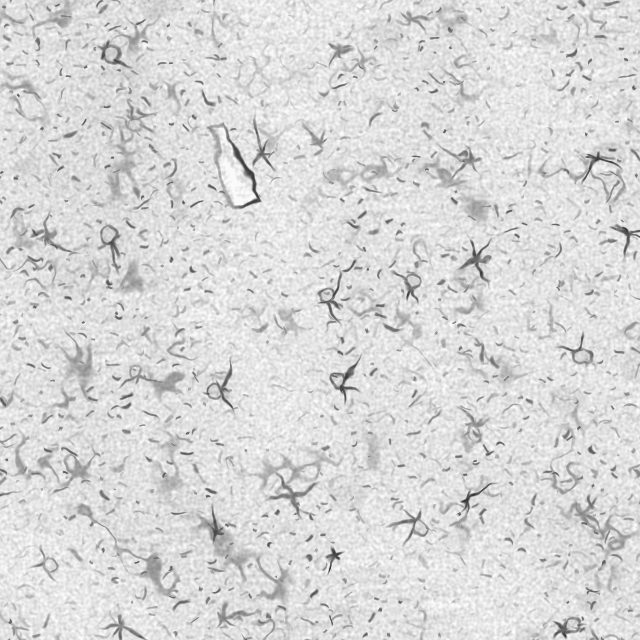
This texture is drawn by a Shadertoy shader. Its source:

```glsl
// Grey stained tissue: star-shaped cells, curled fibres, rings and one vessel on a grainy pale ground.
#define PAPER 0.893
#define INK 0.19
#define GRAIN 0.16
#define STREAK 0.10
#define SOFT 0.0019
#define STAR_GRID 7.0
#define FIBRE_GRID 23.0
#define SPECK_GRID 43.0
#define DISC_GRID 4.0
#define TAU 6.2831853

vec4 hash4(vec2 p) {
    vec4 q = fract(p.xyxy * vec4(0.1031, 0.1030, 0.0973, 0.1099));
    q += dot(q, q.wzxy + 33.33);
    return fract((q.xxyz + q.yzzw) * q.zywx);
}

float corner(vec2 cell, vec2 offset) {
    return dot(hash4(cell).xy * 2.0 - 1.0, offset);
}

// Gradient noise, centred on zero
float noise(vec2 p) {
    vec2 c = floor(p), f = p - c, u = f * f * f * (f * (f * 6.0 - 15.0) + 10.0);
    vec2 e = vec2(1.0, 0.0);
    return mix(mix(corner(c, f), corner(c + e, f - e), u.x),
               mix(corner(c + e.yx, f - e.yx), corner(c + 1.0, f - 1.0), u.x), u.y);
}

vec2 turn(vec2 p, float a) {
    float c = cos(a), s = sin(a);
    return vec2(c * p.x + s * p.y, c * p.y - s * p.x);
}

// Soft line: 1 at distance zero, 0 beyond the width
float line(float d, float width) {
    return 1.0 - smoothstep(width * 0.3, width + SOFT, d);
}

// Tapered arm that starts at the origin and bends away from the x axis
float arm(vec2 q, float len, float width, float bend) {
    float t = q.x / len;
    float d = abs(q.y - bend * len * t * t);
    float ends = smoothstep(-0.06, 0.06, t) * (1.0 - smoothstep(0.55, 1.0, t));
    return line(d, width * (1.0 - 0.7 * clamp(t, 0.0, 1.0))) * ends;
}

// Scattered short curved fibres, mostly faint
float fibres(vec2 p, float grid, float width) {
    float ink = 0.0;
    vec2 home = floor(p * grid);
    for (int k = 0; k < 9; k++) {
        vec2 cell = home + vec2(k % 3 - 1, k / 3 - 1);
        vec4 r = hash4(cell + grid), s = hash4(cell + grid + 71.0);
        vec2 q = turn(p - (cell + r.xy) / grid, (r.z - 0.5) * TAU * 0.5 * mix(0.4, 1.0, s.x));
        float len = mix(0.12, 0.45, s.y) / grid;
        float t = q.x / len;
        float d = abs(q.y - (s.z - 0.5) * len * t * t);
        float mark = line(d, width * mix(0.5, 1.3, s.w)) * (1.0 - smoothstep(0.5, 1.0, abs(t)));
        ink = max(ink, mark * mix(0.1, 0.75, r.w * r.w));
    }
    return ink;
}

// Star cells: a dark body, bent arms, and sometimes a ring beside it
float stars(vec2 p) {
    float ink = 0.0;
    vec2 home = floor(p * STAR_GRID);
    for (int k = 0; k < 9; k++) {
        vec2 cell = home + vec2(k % 3 - 1, k / 3 - 1);
        vec4 r = hash4(cell + 13.0), s = hash4(cell + 57.0);
        if (r.z > 0.72) continue;
        vec2 q = p - (cell + mix(vec2(0.1), vec2(0.9), r.xy)) / STAR_GRID;
        float strength = mix(0.5, 1.0, r.w);
        float body = line(length(turn(q, s.x * TAU) * vec2(0.7, 1.3)), 0.0065);
        for (int i = 0; i < 5; i++) {
            vec4 b = hash4(cell * 5.0 + float(i) * 17.0 + 101.0);
            vec2 v = turn(q, (float(i) + b.x + s.x) * TAU / 5.0);
            body = max(body, arm(v, mix(0.014, 0.068, b.y * b.y), mix(0.0018, 0.0042, b.z), b.w - 0.5));
        }
        if (s.y > 0.55) {
            float ring = length(q - 0.010 * turn(vec2(1.0, 0.0), s.z * TAU));
            body = mix(body, 0.12, 1.0 - smoothstep(0.007, 0.010, ring));
            body = max(body, 0.75 * line(abs(ring - 0.0115), 0.0018));
        }
        ink = max(ink, body * strength);
    }
    return ink;
}

// Pale grey round bodies
float discs(vec2 p) {
    float shade = 0.0;
    vec2 home = floor(p * DISC_GRID);
    for (int k = 0; k < 9; k++) {
        vec2 cell = home + vec2(k % 3 - 1, k / 3 - 1);
        vec4 r = hash4(cell + 211.0);
        float radius = mix(0.014, 0.036, r.z);
        float d = length((p - (cell + r.xy) / DISC_GRID) * vec2(0.9, 1.1));
        shade = max(shade, step(r.w, 0.6) * (1.0 - smoothstep(radius * 0.8, radius, d)));
    }
    return shade;
}

void mainImage(out vec4 fragColor, in vec2 fragCoord) {
    vec2 p = fragCoord / min(iResolution.x, iResolution.y);
    vec2 bent = p + 0.012 * vec2(noise(p * 19.0), noise(p * 19.0 + 40.0))
                  + 0.006 * vec2(noise(p * 62.0 + 9.0), noise(p * 62.0 + 80.0));

    // Ground: broad tone, grey discs and faint level streaks
    float broad = noise(p * 3.3 + 5.0) + 0.5 * noise(p * 8.0);
    float tone = PAPER + 0.05 * broad - 0.055 * discs(bent);
    float streak = noise(vec2(p.x * 8.0, (p.y - 0.12 * p.x + 0.01 * broad) * 115.0));
    tone += STREAK * streak * smoothstep(-0.2, 0.4, noise(p * 5.0 + 31.0));

    // Ink: fibres thin out in the brighter patches
    float density = 1.0 - 0.7 * smoothstep(-0.05, 0.4, broad);
    float strand = line(abs(noise(bent * 29.0)) / 29.0, 0.0018);
    strand *= 0.4 * smoothstep(0.0, 0.35, noise(p * 13.0 + 3.0));
    float ink = max(fibres(bent, FIBRE_GRID, 0.0019), fibres(bent, SPECK_GRID, 0.0017));
    ink = max(ink, strand) * density;
    ink = max(ink, stars(bent) * (0.85 + 0.5 * noise(p * 75.0)));

    // Vessel: white opening inside a wall that is darker on one side
    vec2 v = turn(bent - vec2(0.36, 0.742), 0.36);
    float halfWidth = mix(0.021, 0.010, smoothstep(-0.06, 0.06, v.y));
    float edge = max(abs(v.x) - halfWidth, abs(v.y) - 0.066);
    float inside = 1.0 - smoothstep(-0.005, 0.001, edge);
    float wall = line(abs(edge), 0.0032) * mix(0.35, 0.9, smoothstep(-0.012, 0.014, v.x - 0.2 * v.y));
    tone = mix(tone, 0.95 + 0.25 * noise(v * vec2(80.0, 22.0)), inside);
    ink = max(ink * (1.0 - inside), wall);

    // Fine wavy grain over everything
    float grain = noise(p * 175.0) + 0.45 * noise(turn(p, 0.6) * 95.0);
    tone = mix(tone, INK, clamp(ink, 0.0, 1.0)) + GRAIN * grain * (1.0 - 0.5 * ink);
    fragColor = vec4(vec3(clamp(tone, 0.0, 0.98)), 1.0);
}
```
